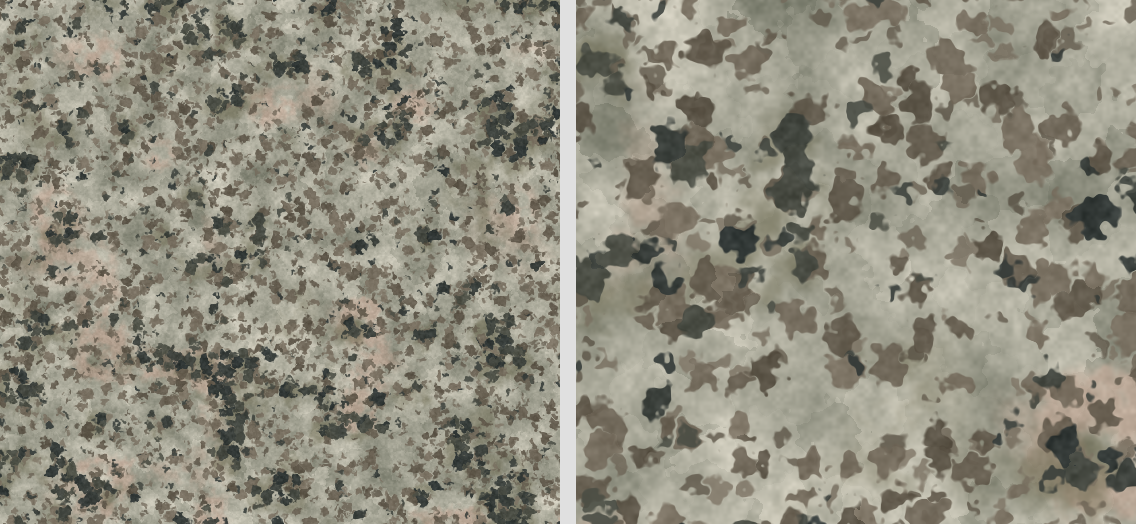
Left, the full canvas; right, a detail of the centre.
A Shadertoy shader for this texture:

```glsl
// Speckled granite: sage and cream ground with brown grains, dark clusters and pink stains.
#define GROUND_FREQ 24.0
#define GRAIN_FREQ 56.0
#define SPECK_FREQ 105.0
#define CLUSTER_FREQ 16.0
#define BROWN_SHARE 0.25
#define SPECK_SHARE 0.13
#define DARK_SHARE 1.0
#define PINK_AMOUNT 0.6
#define OLIVE_AMOUNT 0.55
#define ROUGHNESS 0.0055
#define SOFTNESS 0.0008

const vec3 SAGE  = vec3(0.54, 0.545, 0.485);
const vec3 CREAM = vec3(0.77, 0.76, 0.70);
const vec3 PINK  = vec3(0.77, 0.65, 0.58);
const vec3 OLIVE = vec3(0.41, 0.40, 0.30);
const vec3 UMBER = vec3(0.32, 0.29, 0.24);
const vec3 TAUPE = vec3(0.49, 0.45, 0.39);
const vec3 SLATE = vec3(0.16, 0.19, 0.19);
const vec3 MOSS  = vec3(0.30, 0.31, 0.27);

vec3 hash3(vec2 c) {
    vec3 q = fract(c.xyx * vec3(0.1031, 0.1030, 0.0973));
    q += dot(q, q.yxz + 33.33);
    return fract((q.xxy + q.yzz) * q.zyx);
}

float valueNoise(vec2 p) {
    vec2 c = floor(p), f = fract(p);
    f = f * f * (3.0 - 2.0 * f);
    float low  = mix(hash3(c).x, hash3(c + vec2(1, 0)).x, f.x);
    float high = mix(hash3(c + vec2(0, 1)).x, hash3(c + vec2(1, 1)).x, f.x);
    return mix(low, high, f.y);
}

float layeredNoise(vec2 p) {
    float sum = 0.0, weight = 0.5;
    for (int i = 0; i < 4; i++) {
        sum += weight * valueNoise(p);
        p = mat2(1.6, 1.2, -1.2, 1.6) * p + 7.3;
        weight *= 0.5;
    }
    return sum / 0.9375;
}

// Where dark minerals gather, 0 to 1
float clusterField(vec2 p) {
    return valueNoise(p * CLUSTER_FREQ + 41.0);
}

// Random value of the nearest crystal
float crystalTint(vec2 p) {
    vec2 cell = floor(p);
    float nearest = 9.0, tint = 0.0;
    for (int i = 0; i < 9; i++) {
        vec2 c = cell + vec2(i % 3 - 1, i / 3 - 1);
        vec3 h = hash3(c + 211.0);
        float d = length(p - c - h.xy);
        if (d < nearest) { nearest = d; tint = h.z; }
    }
    return tint;
}

// Scattered oval grains: x = coverage, y = random tint
vec2 grains(vec2 p, float freq, float share, float gathering, float seed) {
    vec2 cell = floor(p * freq);
    float inside = -1.0, tint = 0.0;
    for (int i = 0; i < 9; i++) {
        vec2 c = cell + vec2(i % 3 - 1, i / 3 - 1);
        vec3 place = hash3(c + seed), kind = hash3(c + seed + 57.0);
        float gathered = smoothstep(0.68, 0.84, clusterField((c + place.xy) / freq));
        if (kind.x > share * mix(1.0, gathered, gathering)) continue;
        float turn = 6.2832 * place.z;
        vec2 d = p * freq - c - place.xy;
        d = mat2(cos(turn), sin(turn), -sin(turn), cos(turn)) * d;
        float depth = mix(0.24, 0.6, kind.y) - length(d * vec2(0.76, 1.0));
        if (depth > inside) { inside = depth; tint = kind.z; }
    }
    float blur = freq * (SOFTNESS + 0.5 / iResolution.y);
    return vec2(smoothstep(-blur, blur, inside), tint);
}

void mainImage(out vec4 fragColor, in vec2 fragCoord) {
    vec2 p = fragCoord / iResolution.y + 3.0;

    // Rough outlines shared by all grains
    vec2 wobble = vec2(valueNoise(p * 130.0), valueNoise(p * 130.0 + 63.0)) - 0.5;
    vec2 fray = vec2(valueNoise(p * 270.0 + 19.0), valueNoise(p * 270.0 + 87.0)) - 0.5;
    vec2 q = p + ROUGHNESS * (2.0 * wobble + fray);

    // Mottled ground
    float fine = 0.6 * valueNoise(p * 190.0) + 0.4 * valueNoise(p * 390.0 + 5.0) - 0.5;
    float pale = 0.52 + 1.5 * (layeredNoise(p * GROUND_FREQ) - 0.5)
               + 0.45 * (crystalTint(q * GROUND_FREQ * 1.3) - 0.5) + 0.55 * fine;
    vec3 color = mix(SAGE, CREAM, pale);

    // Pink and olive stains
    float pink = smoothstep(0.66, 0.86, valueNoise(q * 10.0 + 130.0));
    color = mix(color, PINK + 0.12 * fine, PINK_AMOUNT * pink * smoothstep(0.25, 0.65, layeredNoise(p * 45.0)));
    float olive = smoothstep(0.5, 0.82, clusterField(q + 0.008));
    color = mix(color, OLIVE, OLIVE_AMOUNT * olive * smoothstep(0.3, 0.7, layeredNoise(p * 38.0 + 9.0)));

    // Brown grains and small specks
    vec2 speck = grains(q, SPECK_FREQ, SPECK_SHARE, 0.0, 300.0);
    color = mix(color, mix(UMBER, TAUPE, speck.y), 0.75 * speck.x);
    vec2 brown = grains(q, GRAIN_FREQ, BROWN_SHARE, 0.0, 500.0);
    color = mix(color, mix(UMBER, TAUPE, brown.y) + 0.1 * fine, 0.88 * brown.x);

    // Dark clusters and stray dark specks
    vec2 dark = grains(q, GRAIN_FREQ * 0.9, DARK_SHARE, 0.97, 700.0);
    color = mix(color, mix(SLATE, MOSS, dark.y) + 0.12 * fine, 0.93 * dark.x);
    vec2 stray = grains(q, SPECK_FREQ, 0.035, 0.0, 900.0);
    color = mix(color, mix(SLATE, MOSS, stray.y), 0.85 * stray.x);

    fragColor = vec4(clamp(color, 0.0, 1.0), 1.0);
}
```
